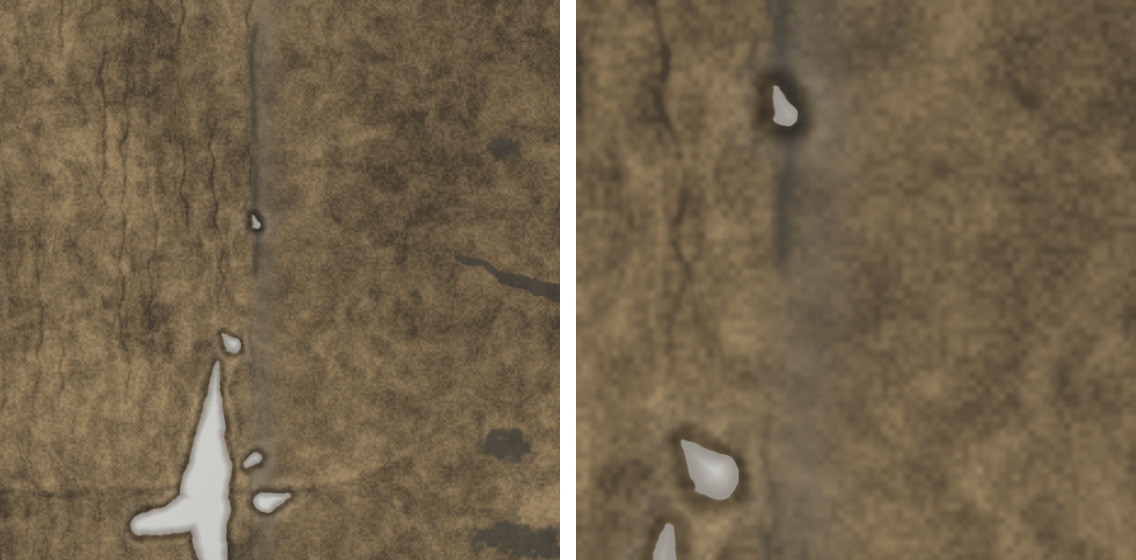
Left, the full canvas; right, a detail of the centre.
A WebGL 2 fragment shader for this texture:

```glsl
#version 300 es
precision highp float;
// Worn brown leather: creased left side, mottled right side, stains and a torn pale opening.
uniform vec2 u_resolution;
out vec4 fragColor;

const vec3 DARK = vec3(0.325, 0.277, 0.212);
const vec3 MIDDLE = vec3(0.452, 0.385, 0.283);
const vec3 LIGHT = vec3(0.570, 0.486, 0.357);
const vec3 SOOT = vec3(0.245, 0.235, 0.215);
const vec3 DUST = vec3(0.415, 0.385, 0.335);
const vec3 BACKING = vec3(0.795, 0.795, 0.780);
const vec3 BACKING_SHADE = vec3(0.60, 0.58, 0.55);
const float SPINE_X = 0.475;
const float BLOTCH = 0.95;
const float MOTTLE = 1.0;
const float GRAIN = 0.42;
const float FIBRE = 0.75;
const int CRACKS = 9;

float hash(vec2 cell) {
    uvec2 q = uvec2(ivec2(cell)) * uvec2(1597334u, 3812015u);
    uint n = (q.x ^ q.y) * 1664525u;
    n = (n ^ (n >> 15)) * 2246822u;
    n ^= n >> 13;
    return float(n & 65535u) / 65535.0;
}

float noise(vec2 p) {
    vec2 i = floor(p), f = fract(p);
    f = f * f * (3.0 - 2.0 * f);
    return mix(mix(hash(i), hash(i + vec2(1, 0)), f.x),
               mix(hash(i + vec2(0, 1)), hash(i + vec2(1, 1)), f.x), f.y);
}

float fbm(vec2 p) {
    float sum = 0.0, amp = 0.5;
    for (int i = 0; i < 5; i++) {
        sum += amp * noise(p);
        p = mat2(1.6, 1.2, -1.2, 1.6) * p + 7.3;
        amp *= 0.5;
    }
    return sum / 0.97;
}

// Distance to a capsule whose radius goes from ra to rb
float taper(vec2 p, vec2 a, vec2 b, float ra, float rb) {
    vec2 ab = b - a;
    float h = clamp(dot(p - a, ab) / dot(ab, ab), 0.0, 1.0);
    return length(p - a - ab * h) - mix(ra, rb, h);
}

float spot(vec2 p, vec2 centre, vec2 radius) {
    vec2 d = (p - centre) / radius;
    return exp(-dot(d, d));
}

float tearDistance(vec2 p) {
    p += 0.026 * (vec2(fbm(p * 17.0), fbm(p * 17.0 + 40.0)) - 0.5);
    float d = taper(p, vec2(0.389, 0.350), vec2(0.364, 0.130), 0.003, 0.046);
    d = min(d, taper(p, vec2(0.370, 0.092), vec2(0.254, 0.066), 0.044, 0.019));
    d = min(d, taper(p, vec2(0.370, 0.090), vec2(0.383, -0.03), 0.044, 0.020));
    d = min(d, taper(p, vec2(0.394, 0.402), vec2(0.413, 0.381), 0.001, 0.015));
    d = min(d, taper(p, vec2(0.438, 0.170), vec2(0.456, 0.178), 0.008, 0.011));
    d = min(d, taper(p, vec2(0.478, 0.107), vec2(0.512, 0.122), 0.023, 0.006));
    return min(d, taper(p, vec2(0.453, 0.612), vec2(0.456, 0.597), 0.002, 0.006));
}

// Wandering vertical cracks: x is the dark line, y its raised side
vec2 cracks(vec2 p) {
    vec2 sum = vec2(0.0);
    for (int i = 0; i < CRACKS; i++) {
        float k = float(i);
        float x = 0.012 + 0.055 * k + 0.022 * (hash(vec2(k, 3.0)) - 0.5);
        x += 0.045 * (fbm(vec2(p.y * 4.0, k * 9.0)) - 0.5);
        x += 0.012 * (noise(vec2(p.y * 38.0, k * 5.0)) - 0.5);
        float strength = smoothstep(0.35, 0.7, noise(vec2(p.y * 6.0 + k, k * 7.0)));
        strength *= mix(0.35, 1.0, smoothstep(0.1, 0.6, p.y));
        float d = p.x - x;
        sum += strength * vec2(exp(-pow(d / 0.0032, 2.0)), exp(-pow((d - 0.008) / 0.006, 2.0)));
    }
    return sum;
}

void main() {
    vec2 p = gl_FragCoord.xy / u_resolution.y;
    float pixel = 1.0 / u_resolution.y;
    vec2 bend = vec2(fbm(p * 9.0), fbm(p * 9.0 + 20.0)) - 0.5;
    float leftSide = 1.0 - smoothstep(SPINE_X - 0.03, SPINE_X + 0.02, p.x);

    // Broad light and dark areas
    float tone = 0.54 + 0.20 * spot(p, vec2(0.08, 0.55), vec2(0.14, 0.6));
    tone += 0.15 * spot(p, vec2(0.62, 0.32), vec2(0.2, 0.25));
    tone -= 0.30 * spot(p, vec2(0.92, 0.82), vec2(0.38, 0.33));
    tone -= 0.12 * spot(p, vec2(0.36, 0.85), vec2(0.12, 0.4));
    tone += 0.35 * spot(p + bend * 0.08, vec2(0.99, 0.11), vec2(0.06, 0.03));
    tone += 0.25 * spot(p + bend * 0.08, vec2(0.94, 0.37), vec2(0.022));
    tone += 0.22 * spot(p + bend * 0.05, vec2(0.43, 0.63), vec2(0.025, 0.05));

    // Mottling, grain and stretched fibres
    tone += BLOTCH * (fbm(p * 7.0 + bend) - 0.5);
    tone += MOTTLE * (fbm(p * 42.0 + bend * 3.0) - 0.5);
    tone += GRAIN * (noise(p * 230.0) - 0.5);
    tone += FIBRE * leftSide * (fbm(vec2(p.x * 75.0, p.y * 13.0) + bend * 6.0) - 0.5);

    // Wrinkles, cracks and creases
    float ridge = abs(fbm(vec2(p.x * 13.0, p.y * 6.0) + bend * 2.0) - 0.5);
    tone -= 0.20 * leftSide * (1.0 - smoothstep(0.0, 0.018, ridge));
    vec2 crack = cracks(p) * leftSide;
    tone += 0.10 * crack.y - 0.42 * crack.x;
    float fold = p.y - 0.125 - 0.9 * pow(max(p.x - 0.48, 0.0), 2.0) - 0.03 * bend.y;
    float foldReach = 1.0 - smoothstep(0.65, 0.95, p.x);
    tone -= 0.25 * foldReach * exp(-pow(fold / 0.006, 2.0));
    tone += 0.16 * foldReach * exp(-pow((fold - 0.013) / 0.009, 2.0));

    tone = clamp(tone, -0.15, 1.15);
    vec3 colour = tone < 0.5 ? mix(DARK, MIDDLE, tone * 2.0) : mix(MIDDLE, LIGHT, tone * 2.0 - 1.0);

    // Dusty spine and soot stains
    float spine = exp(-pow((p.x - SPINE_X - bend.x * 0.04) / 0.026, 2.0));
    colour = mix(colour, DUST * (0.75 + 0.5 * fbm(p * 60.0)), 0.5 * spine);
    float seam = exp(-pow((p.x - 0.454 - bend.x * 0.03) / 0.007, 2.0));
    seam *= smoothstep(0.35, 0.65, noise(vec2(3.0, p.y * 11.0))) * smoothstep(0.35, 0.5, p.y);
    vec2 q = p + bend * 0.05;
    float stain = spot(q, vec2(0.91, 0.205), vec2(0.065, 0.035));
    stain = max(stain, spot(q, vec2(0.93, 0.035), vec2(0.11, 0.045)));
    stain = max(stain, 0.75 * spot(q, vec2(0.91, 0.74), vec2(0.05, 0.045)));
    float streak = taper(q, vec2(0.82, 0.535), vec2(1.02, 0.45), 0.001, 0.010);
    stain = max(stain, 0.9 * exp(-pow(max(streak, 0.0) / 0.008, 2.0)));
    stain = max(stain, 0.42 * smoothstep(0.58, 0.72, fbm(p * 15.0 + 60.0)));
    stain = smoothstep(0.40, 0.75, stain * (0.45 + 1.1 * fbm(p * 65.0)));
    colour = mix(colour, SOOT, max(0.72 * stain, 0.65 * seam));

    // Torn opening with a frayed, shaded rim
    float tear = tearDistance(p);
    colour *= 1.0 - 0.28 * exp(-pow((tear - 0.004) / 0.006, 2.0));
    colour += 0.05 * exp(-pow((tear - 0.017) / 0.008, 2.0));
    float depth = smoothstep(0.0, 0.017, -tear + 0.004 * bend.x);
    vec3 backing = mix(BACKING_SHADE, BACKING, depth) + 0.03 * (fbm(p * 8.0) - 0.5);
    colour = mix(backing, colour, smoothstep(-1.2 * pixel, 1.2 * pixel, tear));

    fragColor = vec4(clamp(colour, 0.0, 1.0), 1.0);
}
```
